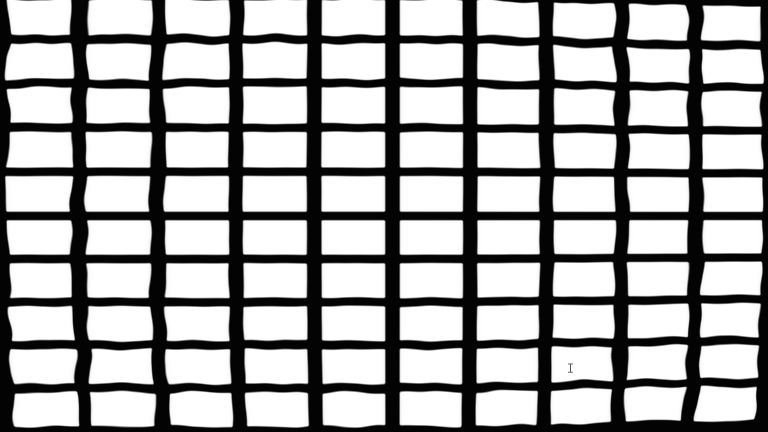
This pattern is drawn by a WebGL 2 fragment shader. Its source:

```glsl
#version 300 es
precision highp float;

uniform vec2 u_resolution;
out vec4 fragColor;

// Lengths are fractions of the canvas height, measured from its centre.
const float CENTER_X = 0.0197;
const float COLUMN_PITCH = 0.1815;
const float ROW_PITCH_TOP = 0.1023;
const float ROW_PITCH_BOTTOM = 0.0995;
const float HALF_GRID = 5.0;                     // cells on each side of the centre
const vec2 BAR_HALF_WIDTH = vec2(0.0168, 0.0098);
const float CORNER_RADIUS = 0.004;
const float EDGE_SOFTNESS = 0.0026;

const float COLUMN_SQUEEZE = 0.047;              // columns narrow to the right
const float ROW_SQUEEZE = 0.034;                 // rows close up to the right
const float BOW_TOP = 0.02;
const float BOW_BOTTOM = 0.10;
const vec2 WOBBLE = vec2(0.013, 0.008);
const float WOBBLE_FREQUENCY = 14.0;

const float FRINGE_STRENGTH = 0.10;
const float FRINGE_WIDTH = 0.003;
const vec2 MARK_POSITION = vec2(0.4317, -0.352);
const vec2 MARK_HALF_SIZE = vec2(0.0045, 0.0095);

const vec3 BAR_COLOR = vec3(0.01);
const vec3 CELL_COLOR = vec3(1.0);
const vec3 MARK_COLOR = vec3(0.3);

vec2 hashGradient(vec2 cell) {
    vec3 h = fract(cell.xyx * vec3(0.1031, 0.1030, 0.0973));
    h += dot(h, h.yzx + 33.33);
    float angle = 6.28318 * fract((h.x + h.y) * h.z);
    return vec2(cos(angle), sin(angle));
}

float gradientNoise(vec2 p) {
    vec2 i = floor(p);
    vec2 f = fract(p);
    vec2 w = f * f * f * (f * (f * 6.0 - 15.0) + 10.0);
    float a = dot(hashGradient(i), f);
    float b = dot(hashGradient(i + vec2(1.0, 0.0)), f - vec2(1.0, 0.0));
    float c = dot(hashGradient(i + vec2(0.0, 1.0)), f - vec2(0.0, 1.0));
    float d = dot(hashGradient(i + 1.0), f - 1.0);
    return mix(mix(a, b, w.x), mix(c, d, w.x), w.y);
}

// Hand-drawn shake, growing away from the centre lines
vec2 wobble(vec2 p) {
    vec2 q = p * WOBBLE_FREQUENCY + 40.0;
    vec2 shake = vec2(gradientNoise(q), gradientNoise(q + 57.3));
    float sideGrowth = smoothstep(0.05, 0.75, abs(p.x)) * (0.8 + 0.8 * abs(p.y));
    float heightGrowth = smoothstep(0.0, 0.42, abs(p.y));
    return WOBBLE * shake * vec2(sideGrowth, heightGrowth);
}

// Grid coordinates with whole numbers on the bar centres
vec2 gridCoordinates(vec2 p, vec2 pitch) {
    float right = max(p.x, 0.0);
    float bow = p.y > 0.0 ? BOW_TOP : BOW_BOTTOM;
    vec2 bend = vec2(
        (1.0 + COLUMN_SQUEEZE * right) * (1.0 + bow * p.y * p.y),
        1.0 + ROW_SQUEEZE * smoothstep(0.0, 0.87, right));
    return clamp(p / pitch * bend, -HALF_GRID, HALF_GRID);
}

float boxDistance(vec2 p, vec2 halfSize) {
    vec2 d = abs(p) - halfSize;
    return length(max(d, 0.0)) + min(max(d.x, d.y), 0.0);
}

// Tiny upright stroke with a serif at each end
float markDistance(vec2 p) {
    float stem = boxDistance(p, vec2(0.0008, MARK_HALF_SIZE.y));
    vec2 end = vec2(p.x, abs(p.y) - MARK_HALF_SIZE.y);
    return min(stem, boxDistance(end, vec2(MARK_HALF_SIZE.x, 0.0008)));
}

void main() {
    vec2 position = (gl_FragCoord.xy - 0.5 * u_resolution) / u_resolution.y;
    float pixel = 1.0 / u_resolution.y;
    float soft = max(EDGE_SOFTNESS, 0.7 * pixel);

    // Bent grid
    vec2 p = position - vec2(CENTER_X, 0.0);
    p += wobble(p);
    vec2 pitch = vec2(COLUMN_PITCH, p.y > 0.0 ? ROW_PITCH_TOP : ROW_PITCH_BOTTOM);
    vec2 grid = gridCoordinates(p, pitch);
    vec2 gap = abs(grid - floor(grid + 0.5)) * pitch - BAR_HALF_WIDTH;

    // Rounded cells between the bars
    vec2 corner = CORNER_RADIUS - gap;
    float cell = length(max(corner, 0.0)) + min(max(corner.x, corner.y), 0.0) - CORNER_RADIUS;
    float cover = 1.0 - smoothstep(-soft, soft, cell);

    // Pale grey fringe beside the upright bars
    float fringe = FRINGE_STRENGTH * exp(-max(gap.x, 0.0) / FRINGE_WIDTH);
    vec3 color = mix(BAR_COLOR, CELL_COLOR * (1.0 - fringe), cover);

    // Small mark in one cell
    float mark = 1.0 - smoothstep(-0.5 * pixel, 0.7 * pixel, markDistance(position - MARK_POSITION));
    color = mix(color, MARK_COLOR, mark);

    fragColor = vec4(color, 1.0);
}
```
